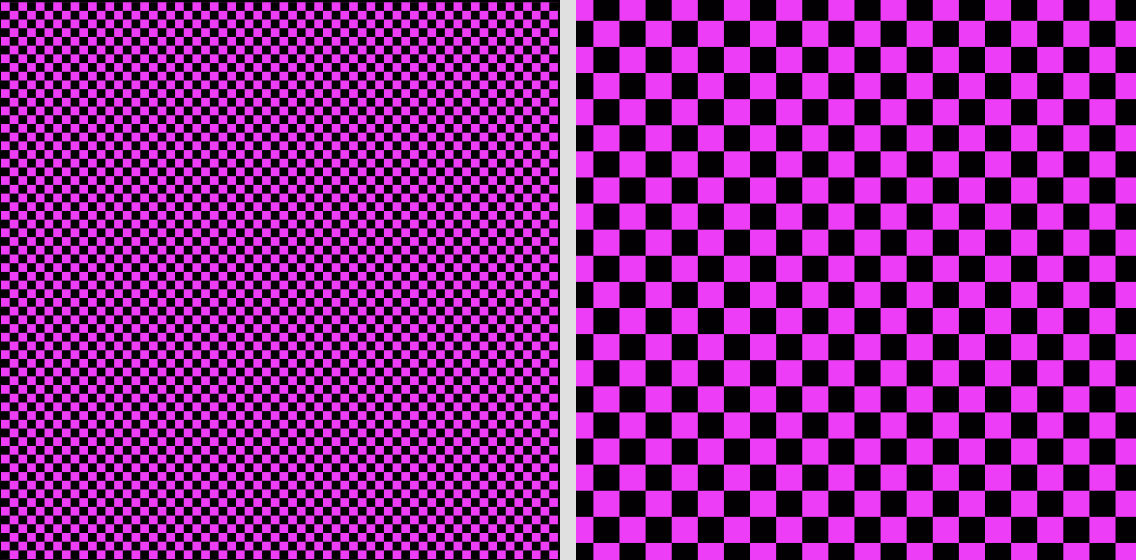
Left, the full canvas; right, a detail of the centre.
A WebGL 1 fragment shader for this pattern:

```glsl
precision highp float;
// Fine two-colour checkerboard of 64 by 64 squares inside a thin dark margin.
// Each axis is a box-filtered square wave; the product of the two waves
// gives the checks with edges smoothed over exactly one pixel.

uniform vec2 u_resolution;

const vec3 DARK = vec3(0.008, 0.0, 0.008);
const vec3 MAGENTA = vec3(0.93, 0.24, 0.97);
const float CELLS = 64.0;                        // squares across and down
const float CELL_SIZE = 0.01554;                 // side of one square
const vec2 BOARD_CORNER = vec2(0.0018, 0.0016);  // lower left of the board

// Square wave per axis: +1 in even cells, -1 in odd ones, ramped at the edges.
vec2 cellWave(vec2 p, vec2 pixel) {
  vec2 phase = fract((p / CELL_SIZE + 0.5) * 0.5);
  vec2 edgeDistance = (0.5 - abs(phase * 2.0 - 1.0)) * CELL_SIZE;
  return clamp(2.0 * edgeDistance / pixel, -1.0, 1.0);
}

// Share of the pixel that lies inside the board.
float boardCoverage(vec2 p, vec2 pixel) {
  float halfSide = 0.5 * CELLS * CELL_SIZE;
  vec2 inside = clamp((halfSide - abs(p - halfSide)) / pixel + 0.5, 0.0, 1.0);
  return inside.x * inside.y;
}

void main() {
  vec2 pixel = 1.0 / u_resolution;
  vec2 p = gl_FragCoord.xy * pixel - BOARD_CORNER;

  // Squares with an odd column plus row, counted from below, are lit.
  vec2 wave = cellWave(p, pixel);
  float lit = 0.5 - 0.5 * wave.x * wave.y;

  gl_FragColor = vec4(mix(DARK, MAGENTA, lit * boardCoverage(p, pixel)), 1.0);
}
```
